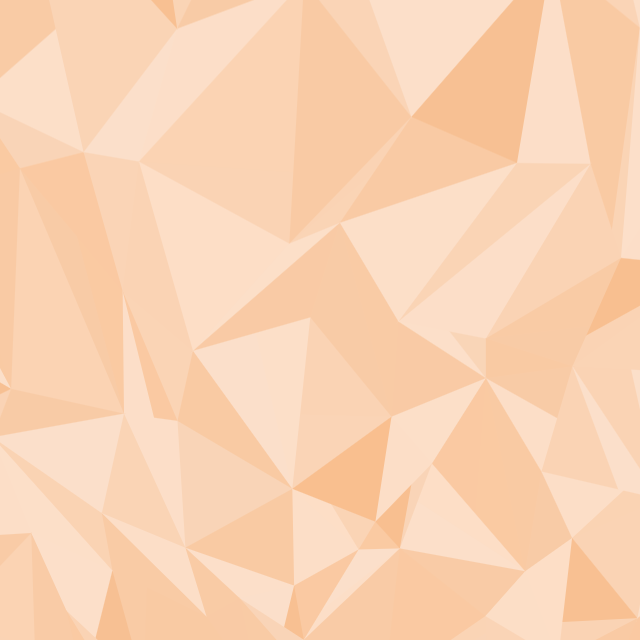
This background is drawn by a Shadertoy shader. Its source:

```glsl
#define DENSITY 9.0      // mesh cells across the lower edge
#define GROWTH 0.6       // how much facets enlarge towards the top
#define JITTER 0.92      // vertex displacement within a cell
#define TILT 0.32        // mesh rotation in radians
#define SPLIT_RATE 0.3   // share of facets cut in two
#define MIN_AREA 0.25    // below this the safer diagonal is taken
#define TINT 0.012       // colour drift between facets
#define SEED 17.0
#define CREAM vec3(0.988, 0.872, 0.783)
#define PEACH vec3(0.980, 0.830, 0.710)
#define APRICOT vec3(0.977, 0.793, 0.643)
#define ORANGE vec3(0.972, 0.752, 0.570)

vec2 hash2(vec2 p) {
    vec3 q = fract(p.xyx * vec3(0.1031, 0.1030, 0.0973));
    q += dot(q, q.yzx + 33.33);
    return fract((q.xx + q.yz) * q.zy);
}

float cross2(vec2 a, vec2 b) { return a.x * b.y - a.y * b.x; }

float doubleArea(vec2 a, vec2 b, vec2 c) { return cross2(b - a, c - a); }

// Signed distance to the line ab, positive on its left
float edgeDistance(vec2 p, vec2 a, vec2 b) {
    return cross2(b - a, p - a) / max(length(b - a), 1e-4);
}

vec2 meshVertex(vec2 cell) {
    return cell + JITTER * (hash2(cell + SEED) - 0.5);
}

// Evenly spread tone choice with a small hue drift
vec3 facetColour(vec2 cell, float index) {
    vec2 h = hash2(cell * 3.0 + index * 11.0 + SEED + 40.0);
    float pick = fract(dot(cell, vec2(0.755, 0.570)) + index * 0.382 + 0.45 * h.x);
    vec3 tone = pick < 0.33 ? CREAM : pick < 0.65 ? PEACH : pick < 0.92 ? APRICOT : ORANGE;
    return tone + TINT * (h.y - 0.5) * vec3(-0.5, 0.6, 1.6);
}

// Colour weighted by coverage; weight in alpha
vec4 facet(vec2 p, vec2 a, vec2 b, vec2 c, vec2 cell, float index, float px) {
    float inside = min(edgeDistance(p, a, b), min(edgeDistance(p, b, c), edgeDistance(p, c, a)));
    float cover = clamp(0.5 + inside / px, 0.0, 1.0);
    vec3 colour = facetColour(cell, index);
    vec2 h = hash2(cell * 5.0 + index * 7.0 + SEED + 90.0);
    if (h.x < SPLIT_RATE) {
        vec2 cut = mix(b, c, 0.3 + 0.4 * h.y);
        float side = clamp(0.5 + edgeDistance(p, a, cut) / px, 0.0, 1.0);
        colour = mix(colour, facetColour(cell, index + 2.0), side);
    }
    return vec4(colour, 1.0) * cover;
}

void mainImage(out vec4 fragColor, in vec2 fragCoord) {
    // A projective map enlarges upper facets and keeps edges straight
    vec2 uv = fragCoord / iResolution.y;
    float depth = 1.0 + GROWTH * uv.y;
    float px = DENSITY / (iResolution.y * depth);
    float s = sin(TILT), c = cos(TILT);
    vec2 p = mat2(c, s, -s, c) * (vec2(uv.x - 0.5, uv.y) * DENSITY / depth) + 20.0;

    // Gather the facets of all nearby quads
    vec4 sum = vec4(0.0);
    for (int j = -1; j <= 1; j++)
    for (int i = -1; i <= 1; i++) {
        vec2 cell = floor(p) + vec2(i, j);
        vec2 q0 = meshVertex(cell);
        vec2 q1 = meshVertex(cell + vec2(1, 0));
        vec2 q2 = meshVertex(cell + vec2(1, 1));
        vec2 q3 = meshVertex(cell + vec2(0, 1));

        // Choose a diagonal that leaves both triangles upright
        float rising = min(doubleArea(q0, q1, q2), doubleArea(q0, q2, q3));
        float falling = min(doubleArea(q1, q2, q3), doubleArea(q1, q3, q0));
        bool flip = min(rising, falling) > MIN_AREA
            ? hash2(cell + SEED + 60.0).x < 0.5 : falling > rising;
        if (flip) {
            vec2 first = q0;
            q0 = q1; q1 = q2; q2 = q3; q3 = first;
        }
        sum += facet(p, q0, q1, q2, cell, 0.0, px);
        // The second triangle is wound so its cut starts elsewhere
        sum += facet(p, q2, q3, q0, cell, 1.0, px);
    }
    fragColor = vec4(sum.rgb / max(sum.a, 1e-4), 1.0);
}
```
